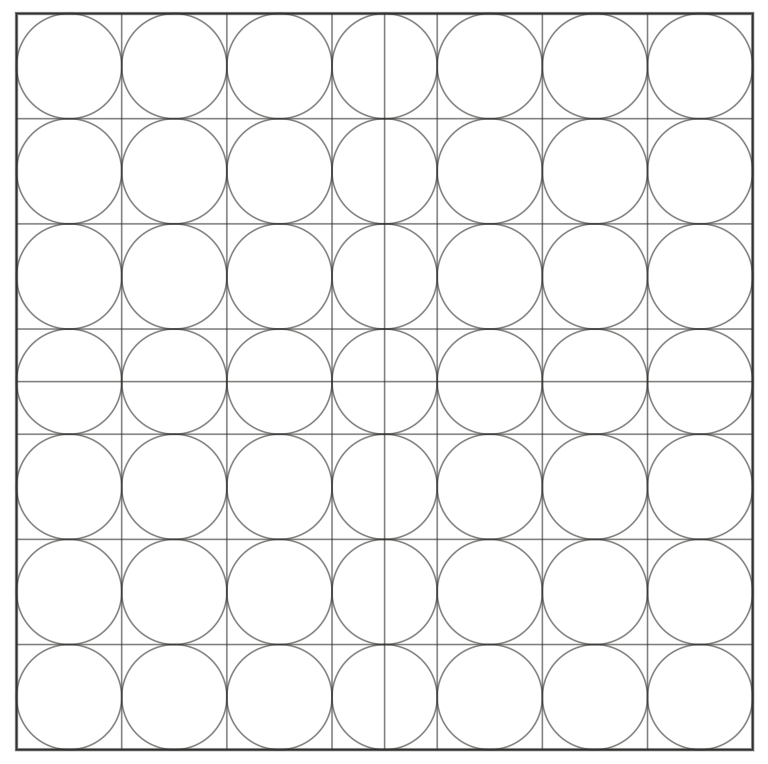
A Shadertoy shader for this pattern:

```glsl
// Square frame holding a grid of touching circles, with lines between cells and a centre cross
#define REPEATS 7.0
#define CELL 0.13765
#define CENTER_SHIFT vec2(0.0008, 0.0005)
#define LINE_WIDTH 0.00128
#define FRAME_WIDTH 0.0034
#define SOFTNESS 1.1
#define PAPER vec3(1.0)
#define INK vec3(0.19, 0.19, 0.18)

// Share of a soft pixel covered by a line at distance d, in canvas heights
float lineCoverage(float d, float width) {
    float soft = SOFTNESS / iResolution.y;
    return smoothstep(-soft, soft, d + 0.5 * width)
         - smoothstep(-soft, soft, d - 0.5 * width);
}

// Light left uncovered by the outlines of this cell's circle and its neighbours
float circleLight(vec2 p) {
    float light = 1.0;
    float lastCell = 0.5 * (REPEATS - 1.0);
    vec2 cell = floor(p + 0.5);
    for (int y = -1; y <= 1; y++) {
        for (int x = -1; x <= 1; x++) {
            vec2 center = cell + vec2(x, y);
            if (max(abs(center.x), abs(center.y)) > lastCell + 0.1) continue;
            float d = (length(p - center) - 0.5) * CELL;
            light *= 1.0 - lineCoverage(d, LINE_WIDTH);
        }
    }
    return light;
}

// Light left by cell dividers and the centre line along one axis
float dividerLight(float x) {
    float lastLine = 0.5 * REPEATS - 1.0;
    float nearest = clamp(floor(x) + 0.5, -lastLine, lastLine);
    float divider = lineCoverage((x - nearest) * CELL, LINE_WIDTH);
    float axis = lineCoverage(x * CELL, LINE_WIDTH);
    return (1.0 - divider) * (1.0 - axis);
}

void mainImage(out vec4 fragColor, in vec2 fragCoord) {
    // Cell units, with the middle circle at the origin
    vec2 p = (fragCoord - 0.5 * iResolution.xy) / iResolution.y;
    p = (p - CENTER_SHIFT) / CELL;

    float edge = (max(abs(p.x), abs(p.y)) - 0.5 * REPEATS) * CELL;

    // Overlapping strokes darken where circles and dividers touch
    float light = circleLight(p);
    if (edge < 0.0) light *= dividerLight(p.x) * dividerLight(p.y);
    light *= 1.0 - lineCoverage(edge, FRAME_WIDTH);

    fragColor = vec4(mix(INK, PAPER, light), 1.0);
}
```
